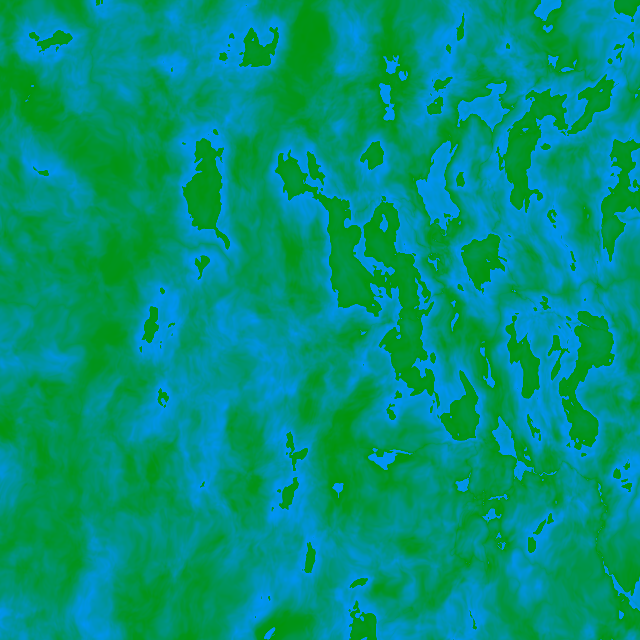
This texture is drawn by a Shadertoy shader. Its source:

```glsl
#define GREEN 0.58
#define BASE_LEVEL 0.56
#define MOTTLE_SCALE vec2(13.0, 8.5)
#define MOTTLE_CALM 2.0
#define MOTTLE_ROUGH 2.8
#define GRAIN_SCALE 48.0
#define GRAIN_AMOUNT 0.55
#define VEIN_SCALE vec2(3.4, 2.6)
#define VEIN_DEPTH 0.7
#define CRACK_DEPTH 0.4
#define WARP 0.11
#define OVERFLOW_SLOPE 0.5

float hash(vec2 p) {
    vec3 h = fract(vec3(p.xyx) * 0.1031);
    h += dot(h, h.yzx + 33.33);
    return fract((h.x + h.y) * h.z);
}

float noise(vec2 p) {
    vec2 cell = floor(p), f = fract(p);
    vec2 u = f * f * f * (f * (f * 6.0 - 15.0) + 10.0);
    float low = mix(hash(cell), hash(cell + vec2(1, 0)), u.x);
    float high = mix(hash(cell + vec2(0, 1)), hash(cell + vec2(1, 1)), u.x);
    return mix(low, high, u.y);
}

// Rotated octaves, centred on zero
float fbm(vec2 p, int octaves) {
    float sum = 0.0, amplitude = 0.5;
    for (int i = 0; i < octaves; i++) {
        sum += amplitude * (noise(p) - 0.5);
        p = mat2(0.8, 0.6, -0.6, 0.8) * p * 2.03 + 19.7;
        amplitude *= 0.56;
    }
    return sum;
}

// Thin lines along the middle level of a noise field
float ridge(vec2 p, float sharpness) {
    return exp(-sharpness * abs(noise(p) + 0.3 * fbm(p * 4.0, 4) - 0.5));
}

float height(vec2 p) {
    vec2 warp = vec2(fbm(p * 4.0 + 53.0, 5), fbm(p * 4.0 + 87.0, 5));
    vec2 q = p + WARP * warp + 20.0;

    // Calm on the left, rough on the right
    float rough = smoothstep(0.4, 0.8, p.x + 0.6 * (noise(p * 3.0 + 5.0) - 0.5));

    float h = BASE_LEVEL + 0.16 * rough;
    h += 0.3 * (noise(q * 3.0) - 0.5);
    h += mix(MOTTLE_CALM, MOTTLE_ROUGH, rough) * fbm(q * MOTTLE_SCALE, 5);
    h += GRAIN_AMOUNT * fbm(q * GRAIN_SCALE, 3);

    // Wide soft veins, then a floor that keeps the calm side from wrapping below
    h = mix(h, 0.1, VEIN_DEPTH * ridge(q * VEIN_SCALE + 31.0, 16.0));
    h = mix(max(h, 0.06 + 0.3 * h), h, rough);

    // Narrow cracks
    h -= CRACK_DEPTH * rough * ridge(q * VEIN_SCALE * 2.0 + 71.0, 36.0);

    // Flatten the parts that wrap around
    float inside = clamp(h, 0.0, 1.0);
    return inside + OVERFLOW_SLOPE * (h - inside);
}

// Integral of fract, for a smooth wrap edge
float fractIntegral(float x) {
    float f = fract(x);
    return 0.5 * (floor(x) + f * f);
}

void mainImage(out vec4 fragColor, in vec2 fragCoord) {
    vec2 p = fragCoord / iResolution.y;
    float h = height(p);
    float width = clamp(0.4 * fwidth(h), 0.004, 0.1);
    float wrapped = (fractIntegral(h + 0.5 * width) - fractIntegral(h - 0.5 * width)) / width;
    float blue = mix(0.04, 0.97, wrapped);
    fragColor = vec4(0.0, GREEN, blue, 1.0);
}
```
